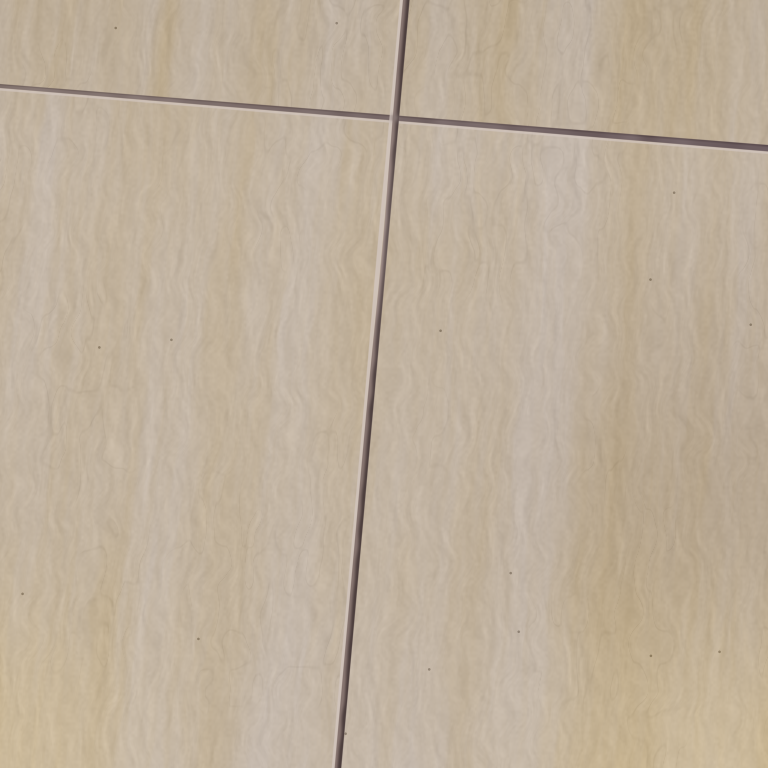
A Shadertoy shader for this texture:

```glsl
float hash(vec2 p) {
    return fract(sin(dot(p, vec2(127.1, 311.7))) * 43758.5453);
}

float noise(vec2 p) {
    vec2 i = floor(p), f = fract(p);
    f = f * f * (3.0 - 2.0 * f);
    return mix(mix(hash(i), hash(i + vec2(1, 0)), f.x),
               mix(hash(i + vec2(0, 1)), hash(i + vec2(1, 1)), f.x), f.y);
}

float fbm(vec2 p) {
    float sum = 0.0, amp = 0.5;
    for (int i = 0; i < 4; i++) {
        sum += amp * noise(p);
        p = p * 2.03 + 17.3;
        amp *= 0.5;
    }
    return sum / 0.9375;
}

float bump(float x, float center, float width) {
    float d = (x - center) / width;
    return exp(-d * d);
}

// Coverage of a line of given half width, softened by one pixel
float line(float d, float halfWidth, float soft) {
    return 1.0 - smoothstep(halfWidth - soft, halfWidth + soft, abs(d));
}

// Vein-cut stone: pale and beige bands, fine fibres and shallow creases
vec3 stone(vec2 uv, vec2 tile) {
    float across = uv.x - uv.y * (0.125 - 0.07 * uv.x);
    vec2 seed = tile * vec2(7.0, 13.0);
    float wobble = (fbm(vec2(across * 25.0, uv.y * 9.0) + seed) - 0.5) * 0.022;
    float s = across + wobble;

    float pale = bump(s, 0.17, 0.035) + 0.6 * bump(s, 0.34, 0.045)
               + 0.55 * bump(s, 0.51, 0.045) + bump(s, 0.68, 0.04);
    float beige = bump(s, 0.115, 0.018) + 0.6 * bump(s, 0.27, 0.04)
                + 0.5 * bump(s, 0.59, 0.03) + 0.6 * bump(s, 0.79, 0.06);
    float bands = fbm(vec2(s * 26.0, uv.y * 1.6) + seed);
    float fibres = fbm(vec2(s * 95.0, uv.y * 5.0) + seed);
    float clouds = fbm(uv * 3.5 + seed);

    float warmth = 0.46 + 0.3 * (beige - pale) + 0.8 * (bands - 0.5)
                 + 0.45 * (fibres - 0.5) + 0.5 * (clouds - 0.5);
    warmth += 0.15 * smoothstep(0.35, 0.0, uv.x);
    vec3 color = mix(vec3(0.775, 0.727, 0.68), vec3(0.745, 0.675, 0.565),
                     clamp(warmth, 0.0, 1.0));

    // Creases lit from one side
    vec2 q = vec2(s * 85.0 + 1.5 * noise(uv * 30.0), uv.y * 24.0) + seed;
    float relief = fbm(q) - fbm(q + vec2(0.35, 0.12));
    color += 0.085 * relief;
    float crease = smoothstep(0.05, 0.0, abs(noise(q * 0.8) - 0.5));
    color -= 0.022 * crease * smoothstep(0.45, 0.7, noise(uv * vec2(14.0, 7.0)));
    color += 0.018 * (noise(uv * 260.0) - 0.5);

    // Sparse pits
    vec2 cell = floor(uv * 10.0);
    vec2 pit = (cell + 0.2 + 0.6 * vec2(hash(cell), hash(cell + 4.7))) / 10.0;
    float present = step(0.86, hash(cell + 9.1));
    color -= 0.2 * present * smoothstep(0.0025, 0.0008, length(uv - pit));
    return color;
}

void mainImage(out vec4 fragColor, in vec2 fragCoord) {
    vec2 uv = fragCoord / iResolution.xy;
    float soft = 0.8 / min(iResolution.x, iResolution.y);

    // Signed distances to the two tilted joints
    float v = uv.x - (0.439 + 0.089 * uv.y);
    float h = uv.y - (0.888 - 0.081 * uv.x);
    vec3 color = stone(uv, step(0.0, vec2(v, h)));

    // Broad lighting: warm lower corners, dim patch at the right
    color += vec3(0.035, 0.02, -0.035) * smoothstep(0.35, 0.0, uv.y)
           * smoothstep(0.1, 0.5, abs(uv.x - 0.45));
    color -= vec3(0.045, 0.05, 0.055) * exp(-12.0 * dot(uv - vec2(0.95, 0.38), uv - vec2(0.95, 0.38)));
    color -= 0.02 * smoothstep(0.75, 1.0, uv.y);

    float wear = noise(uv * 45.0);
    vec3 edgeLight = vec3(0.82, 0.77, 0.74);

    // Horizontal joint, widening to the right, with a pale lower lip
    float hWidth = mix(0.0026, 0.0042, uv.x);
    color = mix(color, edgeLight, 0.75 * line(h + hWidth + 0.0015, 0.0018, soft));
    vec3 hGrout = mix(vec3(0.53, 0.47, 0.45), vec3(0.42, 0.36, 0.37), uv.x);
    hGrout += 0.07 * (wear - 0.5) - 0.08 * smoothstep(0.0, hWidth, h);
    color = mix(color, hGrout, line(h, hWidth, soft));

    // Vertical joint: lit left edge, dark right side
    float lit = bump(uv.y, 0.68, 0.13);
    color = mix(color, edgeLight, 0.85 * line(v + 0.0048, 0.0023 + 0.0008 * lit, soft));
    float vShift = 0.001 + 0.001 * lit;
    float vWidth = 0.0043 - 0.001 * lit;
    vec3 vGrout = mix(vec3(0.52, 0.45, 0.43), vec3(0.30, 0.245, 0.24),
                      smoothstep(-0.002, 0.004, v + 0.002 * (wear - 0.5)));
    vGrout += 0.1 * lit;
    color = mix(color, vGrout, line(v - vShift, vWidth, soft));

    // Smeared grout where the joints meet
    float meet = exp(-(v * v + h * h) / 0.00003);
    color = mix(color, vec3(0.53, 0.47, 0.46), 0.7 * meet);

    fragColor = vec4(clamp(color, 0.0, 1.0), 1.0);
}
```
